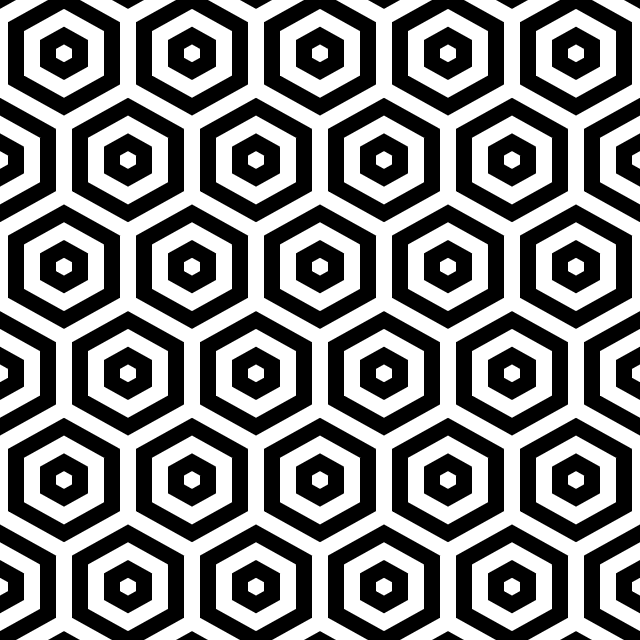
Write a three.js fragment shader that draws this pattern.

```glsl
// Staggered rows of concentric black and white hexagon rings.
varying vec2 vUv;

const vec2 REPEATS = vec2(5.0, 6.0);         // hexagons across, rows up
const vec2 FIRST_CENTRE = vec2(0.0, 0.5);    // lowest left centre, in repeats
const float RINGS = 2.0;                     // black rings per hexagon
const float BLACK_SHARE = 0.5;               // black part of each ring period
const vec3 BLACK = vec3(0.0);
const vec3 WHITE = vec3(1.0);

// Hexagonal radius with a corner on top: 0 at the centre, 0.5 on the cell border.
float hexRadius(vec2 p) {
  p = abs(p);
  return max(p.x, 0.5 * p.x + 0.75 * p.y);
}

// Offset to the nearest centre of a grid that takes every second row.
vec2 toCentre(vec2 p) {
  vec2 period = vec2(1.0, 2.0);
  return p - period * floor(p / period + 0.5);
}

void main() {
  // Two interleaved grids form the staggered layout.
  vec2 p = vUv * REPEATS - FIRST_CENTRE;
  float radius = min(hexRadius(toCentre(p)),
                     hexRadius(toCentre(p - vec2(0.5, 1.0))));

  // Signed distance to the ring edges, negative inside black.
  float period = 0.5 / RINGS;
  float ring = abs(fract(radius / period) - 0.5);
  float edge = (ring - 0.5 * BLACK_SHARE) * period;

  // Edge smoothing over one pixel, square to the edge.
  float pixel = max(length(vec2(dFdx(radius), dFdy(radius))), 1e-5);
  float white = clamp(edge / pixel + 0.5, 0.0, 1.0);

  gl_FragColor = vec4(mix(BLACK, WHITE, white), 1.0);
}
```
